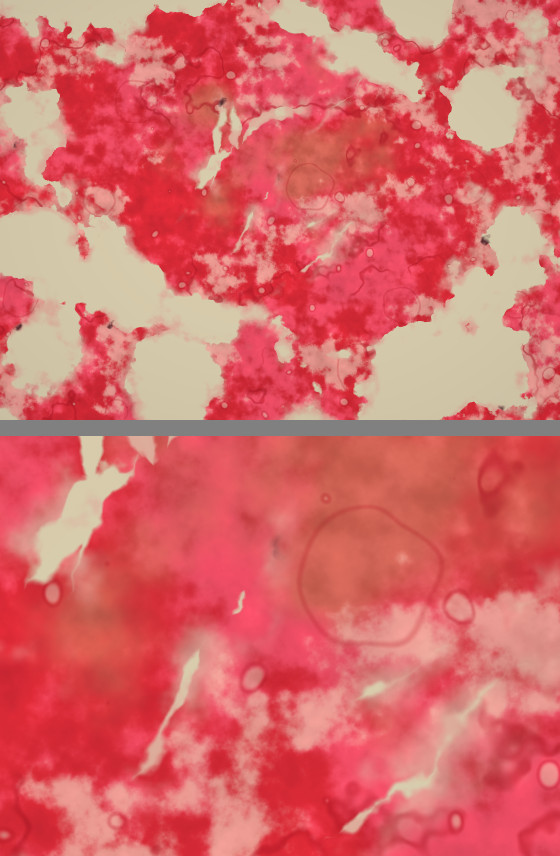
Top: the whole. Bottom: its middle third, enlarged.
Write a WebGL 1 fragment shader that draws this texture.

```glsl
precision highp float;
uniform vec2 u_resolution;
// Stain and slide colours
const vec3 CREAM = vec3(0.83, 0.785, 0.665);
const vec3 RED = vec3(0.84, 0.16, 0.21);
const vec3 PINK = vec3(0.90, 0.29, 0.38);
const vec3 PALE = vec3(0.86, 0.62, 0.57);
const vec3 OCHRE = vec3(0.79, 0.42, 0.33);
const vec3 DEEP = vec3(0.68, 0.09, 0.14);
const vec3 SPECK = vec3(0.27, 0.10, 0.13);
// Layout, in canvas heights
const vec2 MASS_CENTER = vec2(0.62, 0.58);
const vec2 MASS_AXES = vec2(0.54, 0.35);
const float MASS_TILT = -0.50;
const float GAP = 0.04;
const float HOLE_GRID = 0.27;
const vec2 HOLE_RADIUS = vec2(0.06, 0.135);
const float RAGGED = 0.20;
const float FRAYED = 0.085;
const int TEARS = 8;
const float TEAR_ANGLE = 1.0;
const vec2 OCHRE_CENTER = vec2(0.66, 0.64);
const vec2 OCHRE_AXES = vec2(0.25, 0.19);
const vec2 SOFTNESS = vec2(0.001, 0.006);

float hash(vec2 p) {
  return fract(sin(dot(p, vec2(127.1, 311.7))) * 43758.5453);
}
float noise(vec2 p) {
  vec2 i = floor(p), f = fract(p);
  f = f * f * (3.0 - 2.0 * f);
  float low = mix(hash(i), hash(i + vec2(1.0, 0.0)), f.x);
  float high = mix(hash(i + vec2(0.0, 1.0)), hash(i + 1.0), f.x);
  return mix(low, high, f.y);
}
float fbm(vec2 p) {
  float sum = 0.0, amp = 0.5;
  for (int i = 0; i < 5; i++) {
    sum += amp * noise(p);
    p = mat2(1.6, 1.2, -1.2, 1.6) * p + 7.3;
    amp *= 0.5;
  }
  return sum / 0.97;
}
vec2 rotate(vec2 p, float a) {
  return vec2(cos(a) * p.x + sin(a) * p.y, cos(a) * p.y - sin(a) * p.x);
}
float rim(float d, float width) { return 1.0 - smoothstep(0.0, width, abs(d)); }

// Distance to scattered discs; a negative radius leaves a cell empty
float discs(vec2 p, float grid, vec2 radius, float seed) {
  float nearest = 1.0;
  for (int y = -1; y <= 1; y++) {
    for (int x = -1; x <= 1; x++) {
      vec2 id = floor(p / grid) + vec2(float(x), float(y));
      vec2 jitter = vec2(hash(id + seed), hash(id + seed + 31.7));
      float r = mix(radius.x, radius.y, hash(id + seed + 57.3));
      nearest = min(nearest, length(p - (id + 0.15 + 0.7 * jitter) * grid) - r);
    }
  }
  return nearest;
}
// Tapering slits across the main mass, positive inside
float tears(vec2 p) {
  float widest = -1.0;
  for (int i = 0; i < TEARS; i++) {
    vec2 id = vec2(float(i), 4.7);
    float turn = 6.2832 * hash(id);
    vec2 offset = vec2(cos(turn), sin(turn)) * MASS_AXES * mix(0.2, 0.75, hash(id + 1.3));
    vec2 q = rotate(p - MASS_CENTER - offset, TEAR_ANGLE + 1.1 * (hash(id + 2.9) - 0.5));
    float along = q.x / mix(0.04, 0.10, hash(id + 5.1));
    widest = max(widest, mix(0.004, 0.015, hash(id + 8.3)) * (1.0 - along * along) - abs(q.y));
  }
  return widest;
}
// Positive inside tissue: one torn mass and a lacy network around it
float tissueDepth(vec2 p) {
  float mass = (1.0 - length(rotate(p - MASS_CENTER, MASS_TILT) / MASS_AXES)) * MASS_AXES.y;
  float network = min(discs(p, HOLE_GRID, HOLE_RADIUS, 3.0), -mass - GAP);
  float spikes = 0.5 - abs(2.0 * noise(p * 15.0 + 3.0) - 1.0);
  float fray = FRAYED * (fbm(p * 24.0) - 0.5) + 0.02 * spikes;
  float depth = max(mass, network) + RAGGED * (fbm(p * 7.0 + 2.0) - 0.5) + fray;
  vec2 bend = 0.08 * vec2(fbm(p * 11.0), fbm(p * 11.0 + 20.0)) - 0.04;
  return min(depth, 0.3 * fray - tears(p + bend));
}
vec3 tissueColor(vec2 p, float depth) {
  float mottle = fbm(p * 42.0) - 0.5;
  float tone = fbm(p * 6.0 + 11.0) + 0.65 * mottle;
  vec3 color = mix(RED, PINK, smoothstep(0.38, 0.68, tone));
  // Central ochre stain and thin pale patches
  float stain = 1.0 - length((p - OCHRE_CENTER) / OCHRE_AXES) + 2.2 * (fbm(p * 8.0 + 40.0) - 0.5);
  color = mix(color, OCHRE, 0.8 * smoothstep(0.0, 0.8, stain));
  float thin = fbm(p * 8.0 + 63.0) + 0.5 * mottle;
  color = mix(color, PALE, 0.85 * smoothstep(0.56, 0.72, thin));
  float edge = 1.0 - smoothstep(0.0, 0.035, depth);
  color = mix(color, PALE, 0.9 * edge * smoothstep(0.42, 0.60, fbm(p * 13.0 + 5.0)));
  // Thin wrinkles, cell outlines and vacuoles
  float wrinkle = rim(fbm(p * 6.0 + 81.0) - 0.5, 0.022);
  color = mix(color, DEEP, 0.55 * wrinkle * smoothstep(0.42, 0.55, fbm(p * 5.0 + 17.0)));
  vec2 wobble = p + 0.012 * vec2(noise(p * 30.0), noise(p * 30.0 + 9.0));
  color = mix(color, DEEP, 0.25 * rim(discs(wobble, 0.2, vec2(-0.06, 0.065), 12.0), 0.004));
  float vacuole = discs(wobble, 0.085, vec2(-0.018, 0.012), 25.0);
  color = mix(color, PALE, 0.7 * (1.0 - smoothstep(-0.003, 0.002, vacuole)));
  color = mix(color, DEEP, 0.3 * rim(vacuole - 0.002, 0.003));
  return color * (1.0 + 0.26 * mottle);
}
void main() {
  vec2 p = gl_FragCoord.xy / u_resolution.y;
  float depth = tissueDepth(p);
  float softness = mix(SOFTNESS.x, SOFTNESS.y, noise(p * 8.0 + 33.0)) + 0.5 / u_resolution.y;
  // Slide with faint smears beside the tissue
  float smear = smoothstep(-0.035, 0.0, depth) * smoothstep(0.46, 0.62, fbm(p * 18.0 + 50.0));
  vec3 color = mix(CREAM, PALE, 0.8 * smear);
  color = mix(color, tissueColor(p, depth), smoothstep(-softness, softness, depth));
  // Dark debris caught on torn edges
  float debris = discs(p + 0.03 * fbm(p * 40.0), 0.16, vec2(-0.03, 0.014), 71.0);
  float caught = rim(depth, 0.025) * (1.0 - smoothstep(-0.005, 0.003, debris));
  vec2 fromCenter = gl_FragCoord.xy / u_resolution - 0.5;
  color = mix(color, SPECK, 0.85 * caught) * (1.02 - 0.14 * dot(fromCenter, fromCenter));
  gl_FragColor = vec4(color, 1.0);
}
```
